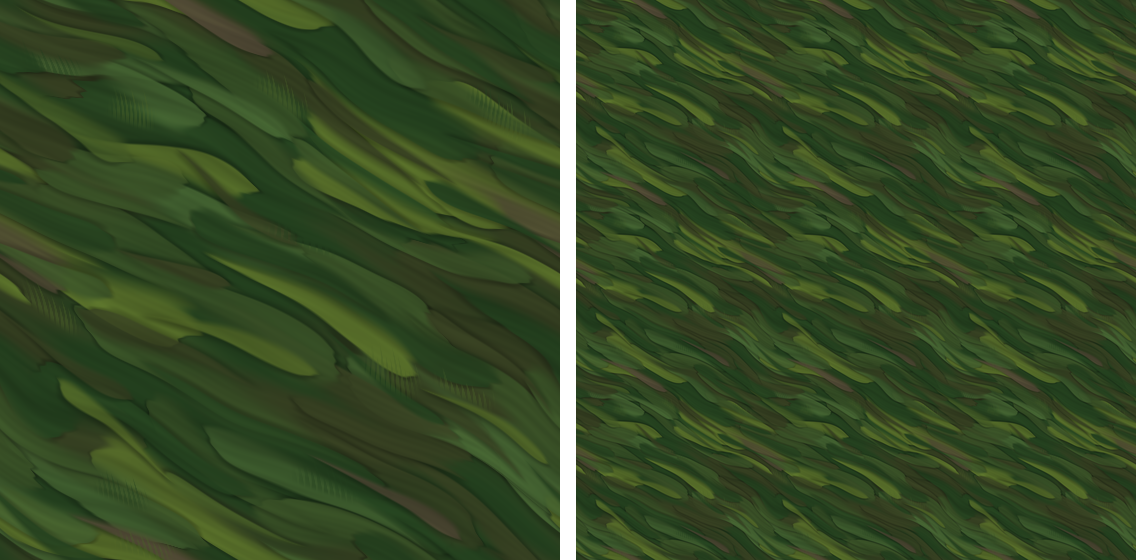
Left: one tile. Right: repeated 3 by 3.
A WebGL 2 fragment shader for this texture:

```glsl
#version 300 es
precision highp float;

uniform vec2 u_resolution;
out vec4 fragColor;

const int STROKES = 84;
const int TUFTS = 12;
const mat2 GRAIN = mat2(2.0, 1.0, -1.0, 2.0);       // whole-number turn, slope -1/2
const mat2 GRAIN_BACK = mat2(2.0, -1.0, 1.0, 2.0);  // five times its inverse

vec2 hash2(vec2 key) {
    vec3 k = fract(key.xyx * vec3(0.1031, 0.1030, 0.0973));
    k += dot(k, k.yzx + 33.33);
    return fract((k.xx + k.yz) * k.zy);
}

// Lattice gradient, the same for cells one canvas apart
vec2 gradientAt(vec2 cell, vec2 freq) {
    vec2 id = floor(mod(GRAIN_BACK * (cell * freq.yx) + 0.5, 5.0 * freq.x * freq.y));
    float angle = 6.2832 * hash2(id + freq * 7.0).x;
    return vec2(cos(angle), sin(angle));
}

// Wrapping gradient noise, stretched along the grain when freq.y > freq.x
float grainNoise(vec2 p, vec2 freq) {
    vec2 q = GRAIN * p * freq;
    vec2 cell = floor(q);
    vec2 f = q - cell;
    vec2 w = f * f * f * (f * (f * 6.0 - 15.0) + 10.0);
    vec2 e = vec2(1.0, 0.0);
    float a = dot(gradientAt(cell, freq), f);
    float b = dot(gradientAt(cell + e.xy, freq), f - e.xy);
    float c = dot(gradientAt(cell + e.yx, freq), f - e.yx);
    float d = dot(gradientAt(cell + 1.0, freq), f - 1.0);
    return mix(mix(a, b, w.x), mix(c, d, w.x), w.y);
}

vec3 pigment(float pick) {
    vec3 c = vec3(0.135, 0.245, 0.115);                      // deep green
    c = mix(c, vec3(0.205, 0.240, 0.125), step(0.27, pick)); // umber
    c = mix(c, vec3(0.215, 0.305, 0.145), step(0.43, pick)); // moss
    c = mix(c, vec3(0.255, 0.370, 0.185), step(0.58, pick)); // cool leaf
    c = mix(c, vec3(0.275, 0.365, 0.150), step(0.67, pick)); // leaf
    c = mix(c, vec3(0.330, 0.415, 0.155), step(0.76, pick)); // bright olive
    c = mix(c, vec3(0.295, 0.265, 0.195), step(0.93, pick)); // grey brown
    return mix(c, vec3(0.350, 0.270, 0.170), step(0.97, pick)); // rust
}

// Position along and across an axis, by the shortest way around the canvas
vec2 localFrame(vec2 p, vec2 centre, float angle) {
    vec2 d = fract(p - centre + 0.5) - 0.5;
    vec2 axis = vec2(cos(angle), sin(angle));
    return vec2(dot(d, axis), dot(d, vec2(-axis.y, axis.x)));
}

// One tapered brush mark: a crisp edge on one side, a feathered one on the other
vec3 paintStroke(vec3 under, vec2 uv, vec2 size, float side, float bristle, vec3 paint, float opacity) {
    float t = uv.x / size.x + bristle * 0.16;
    float across = uv.y / size.y + bristle * 0.12;
    float profile = (1.0 - pow(abs(t), 6.0)) * mix(0.15, 1.0, clamp(0.5 + 0.6 * t, 0.0, 1.0));
    float d = (abs(across) - profile) * size.y;
    float feather = smoothstep(-0.4, 0.5, across * side);
    float soft = mix(0.0022, 0.4 * size.y, feather);
    float ends = 1.0 - smoothstep(0.9, 1.15, abs(t));
    float cover = (1.0 - smoothstep(-soft, soft, d)) * ends;
    float rim = (1.0 - smoothstep(0.0, 0.011, abs(d))) * (1.0 - feather) * ends;
    vec3 tone = paint * (1.0 - 0.07 * across * side + 0.12 * bristle);
    return mix(under * (1.0 - 0.22 * rim), tone, cover * opacity);
}

// Curved hairs rising from a short base line
float tuft(vec2 uv, float height, float seed) {
    float s = (uv.x + 0.5 * uv.y + 5.0 * uv.y * uv.y) * 95.0;
    float reach = height * (0.5 + 0.5 * hash2(vec2(floor(s) + 40.0, seed)).x);
    float rise = uv.y / reach;
    float width = 0.32 * (1.0 - clamp(rise, 0.0, 1.0));
    float hair = 1.0 - smoothstep(width, width + 0.16, abs(fract(s) - 0.5));
    float window = 1.0 - smoothstep(0.025, 0.065, abs(uv.x));
    return hair * window * smoothstep(-0.1, 0.25, rise) * (1.0 - smoothstep(0.7, 1.0, rise));
}

void main() {
    vec2 p = gl_FragCoord.xy / u_resolution;

    // Gentle bending of the whole flow
    vec2 bend = vec2(grainNoise(p, vec2(1.0)), grainNoise(p + 0.37, vec2(1.0)));
    bend += 0.35 * vec2(grainNoise(p, vec2(2.0)), grainNoise(p + 0.61, vec2(2.0)));
    vec2 flow = p + 0.075 * bend;

    float coarse = grainNoise(flow, vec2(1.0, 14.0));
    float fine = grainNoise(flow, vec2(2.0, 44.0));
    float bristle = coarse + 0.5 * fine;

    // Dark ground
    float bands = grainNoise(flow + 0.2, vec2(1.0, 4.0));
    vec3 color = mix(pigment(0.1), pigment(0.3), smoothstep(-0.15, 0.3, bands + 0.2 * coarse));

    // Brush marks, from broad to thin
    for (int i = 0; i < STROKES; i++) {
        float n = float(i);
        float late = n / float(STROKES);
        vec2 r = hash2(vec2(n, 17.0));
        vec2 s = hash2(vec2(n, 53.0));
        vec2 centre = fract(n * vec2(0.7549, 0.5698) + 0.1 * r);
        float angle = -0.5 + 0.34 * (s.x - 0.5);
        vec2 size = mix(vec2(0.35, 0.085), vec2(0.15, 0.013), sqrt(late)) * mix(0.75, 1.1, s.y);
        vec2 uv = localFrame(flow, centre, angle);
        uv.x *= r.x < 0.6 ? 1.0 : -1.0;
        float side = fract(s.y * 13.0) < 0.5 ? -1.0 : 1.0;
        vec3 paint = pigment(r.y * mix(0.93, 1.02, smoothstep(0.2, 0.6, late)));
        color = paintStroke(color, uv, size, side, bristle, paint, mix(0.72, 0.97, fract(r.x * 9.0)));
    }

    // Sparse grass hairs
    for (int i = 0; i < TUFTS; i++) {
        float n = float(i);
        vec2 r = hash2(vec2(n, 91.0));
        vec2 uv = localFrame(flow, fract(n * vec2(0.5698, 0.7549) + 0.3 * r), -0.5);
        vec3 hairColor = pigment(r.x < 0.6 ? 0.7 : 0.1);
        color = mix(color, hairColor, 0.42 * tuft(uv, mix(0.04, 0.07, r.y), n));
    }

    // Dry bristle marks
    color *= 1.0 + 0.07 * coarse + 0.06 * fine;
    fragColor = vec4(color, 1.0);
}
```
